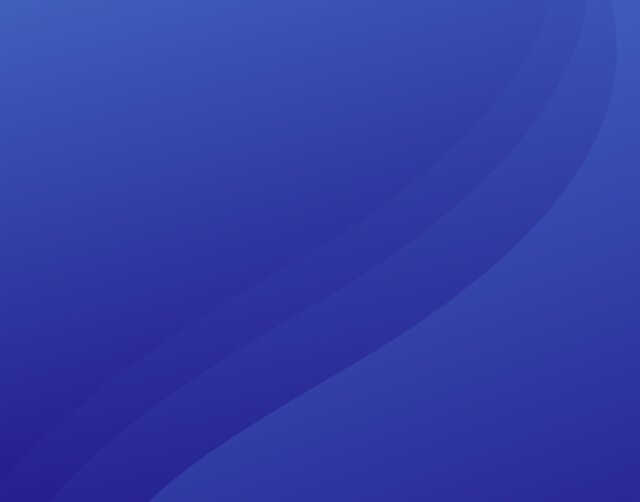
Reproduce this background procedurally as a WebGL 2 fragment shader.

```glsl
#version 300 es
precision highp float;

uniform vec2 u_resolution;
out vec4 fragColor;

const vec3 SKY_BLUE = vec3(0.252, 0.375, 0.742);
const vec3 DEEP_INDIGO = vec3(0.142, 0.115, 0.565);

// Cubic through two values with given end slopes, over a span of length h
float hermite(float a, float slopeA, float b, float slopeB, float h, float t) {
    float s = 1.0 - t;
    return s * s * ((1.0 + 2.0 * t) * a + h * t * slopeA)
         + t * t * ((3.0 - 2.0 * t) * b - h * s * slopeB);
}

// S-shaped edge: x at height y; each node holds (height, x, slope)
float sweep(float y, vec3 low, vec3 bend, vec3 high) {
    vec3 a = y < bend.x ? low : bend;
    vec3 b = y < bend.x ? bend : high;
    float h = b.x - a.x;
    return hermite(a.y, a.z, b.y, b.z, h, (y - a.x) / h);
}

// Soft coverage of the area to the right of an edge
float rightOf(float x, float edge) {
    float d = x - edge;
    return smoothstep(-0.9, 0.9, d / fwidth(d));
}

// Linear shade: 0 is light, 1 is dark
float shade(vec2 uv, vec2 slope, float offset) {
    return dot(vec2(uv.x, 1.0 - uv.y), slope) + offset;
}

void main() {
    vec2 uv = gl_FragCoord.xy / u_resolution;

    // Edges from left to right
    float inner = sweep(uv.y, vec3(0.0, -0.022, 0.60), vec3(0.46, 0.437, 1.38), vec3(1.0, 0.863, 0.25));
    float middle = sweep(uv.y, vec3(0.0, 0.078, 0.62), vec3(0.38, 0.474, 1.36), vec3(1.0, 0.917, 0.10));
    float outer = sweep(uv.y, vec3(0.0, 0.232, 0.80), vec3(0.27, 0.546, 1.34), vec3(1.0, 0.954, -0.20));

    // Stacked layers, each lighter than the one before
    vec2 bandSlope = vec2(0.25, 0.915);
    float depth = shade(uv, vec2(0.355, 1.03), 0.0);
    depth = mix(depth, shade(uv, bandSlope, 0.043), rightOf(uv.x, inner));
    depth = mix(depth, shade(uv, bandSlope, -0.055), rightOf(uv.x, middle));
    depth = mix(depth, shade(uv, vec2(0.37, 0.78), -0.30), rightOf(uv.x, outer));

    fragColor = vec4(mix(SKY_BLUE, DEEP_INDIGO, depth), 1.0);
}
```
